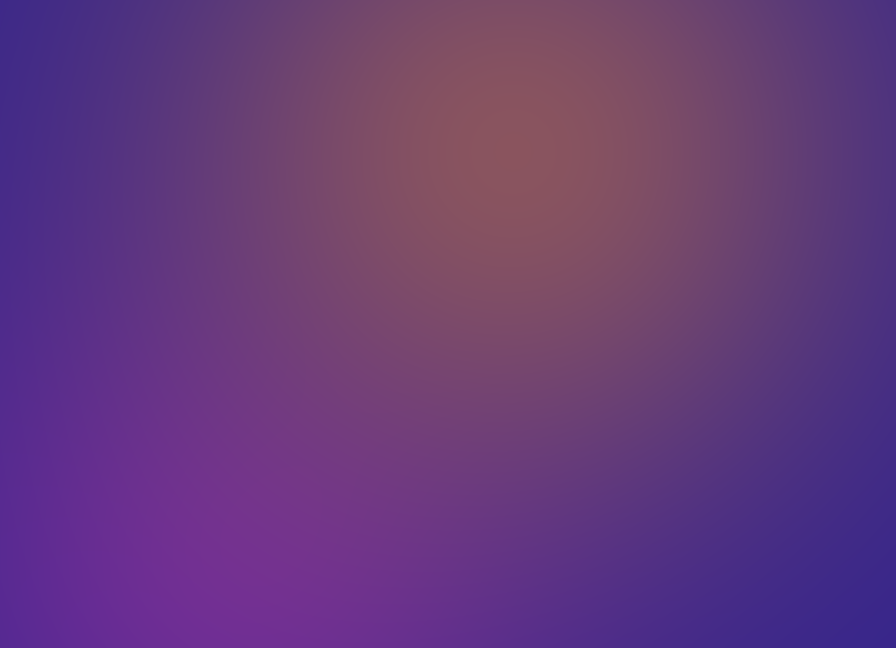
A WebGL 1 fragment shader for this background:

```glsl
precision highp float;

uniform vec2 u_resolution;

// Soft round glow: 1 at the center, fading over the given radius
float glow(vec2 uv, vec2 center, float radius) {
  vec2 offset = uv - center;
  offset.x *= u_resolution.x / u_resolution.y;
  return exp(-dot(offset, offset) / (radius * radius));
}

void main() {
  vec2 uv = gl_FragCoord.xy / u_resolution;

  // Deep indigo base
  vec3 color = vec3(0.20, 0.14, 0.55);

  // Violet glow at the lower left
  color = mix(color, vec3(0.44, 0.17, 0.60), glow(uv, vec2(0.273, 0.119), 0.513));

  // Warm copper glow above the middle
  color = mix(color, vec3(0.54, 0.33, 0.37), glow(uv, vec2(0.573, 0.766), 0.552));

  gl_FragColor = vec4(color, 1.0);
}
```
